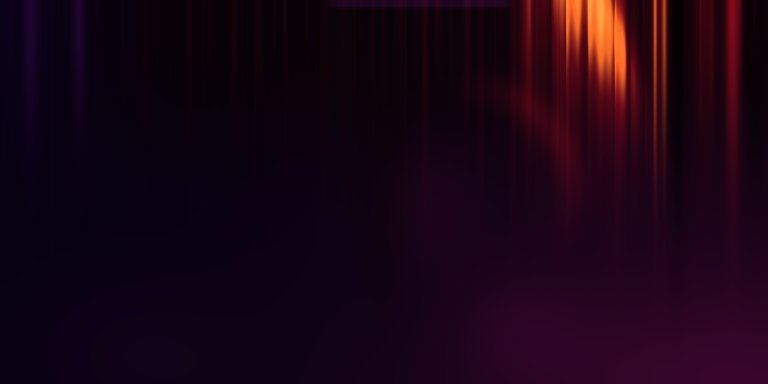
A WebGL 2 fragment shader for this background:

```glsl
#version 300 es
precision highp float;
uniform vec2 u_resolution;
out vec4 outColor;

#define NAVY vec3(0.030, 0.003, 0.075)
#define PLUM vec3(0.190, 0.022, 0.125)
#define SOOT vec3(0.036, 0.006, 0.022)
#define VIOLET vec3(0.130, 0.025, 0.170)
#define CRIMSON vec3(0.560, 0.035, 0.085)
#define ORANGE vec3(0.930, 0.420, 0.110)
#define GOLD vec3(0.980, 0.620, 0.230)
#define STREAK_CELLS 34.0
#define STREAK_GAIN 0.17
#define FOLD_DEPTH 0.45

float hash(float n) {
  return fract(sin(n * 127.1 + 3.7) * 4375.85);
}

// Soft elliptical spot
float glow(vec2 p, vec2 center, vec2 radius) {
  vec2 d = (p - center) / radius;
  return exp(-dot(d, d));
}

// Vertical ray hanging from the top edge
float ray(vec2 p, float x, float width, float reach) {
  float depth = (1.0 - p.y) / reach;
  return exp(-pow((p.x - x) / width, 2.0) - depth * depth);
}

// Cellular rays: one of random place, width and length per column
float cellRays(vec2 p, float cells, float seed) {
  float id = floor(p.x * cells);
  float sum = 0.0;
  for (float k = -1.0; k <= 1.0; k++) {
    float cell = id + k;
    float x = (cell + 0.2 + 0.6 * hash(cell + seed)) / cells;
    float width = mix(0.06, 0.24, hash(cell + seed + 31.0)) / cells;
    float reach = mix(0.12, 0.45, hash(cell + seed + 57.0));
    sum += ray(p, x, width, reach) * hash(cell + seed + 83.0);
  }
  return sum;
}

// Dark pleats with one sharp side
float pleats(float x) {
  float t = fract(x * 39.0 + 0.25 * sin(x * 61.0));
  return 1.0 - FOLD_DEPTH * smoothstep(0.55, 0.93, t) * (1.0 - smoothstep(0.93, 1.0, t));
}

// Hue by heat: crimson, then orange, then gold
vec3 fireColor(float heat) {
  vec3 tint = mix(CRIMSON, ORANGE, smoothstep(0.45, 1.0, heat));
  return mix(tint, GOLD, smoothstep(1.0, 1.5, heat)) * min(heat, 1.0);
}

vec3 backdrop(vec2 p) {
  float plum = smoothstep(0.15, 1.1, p.x + 0.12 * (1.0 - p.y));
  vec3 color = mix(NAVY, PLUM, 0.58 * plum * (1.0 - 0.35 * p.y));
  float soot = smoothstep(0.32, 0.9, p.y) * smoothstep(0.02, 0.25, p.x);
  color = mix(color, SOOT, 0.85 * soot);
  color = mix(color, SOOT, 0.5 * glow(p, vec2(0.50, 0.52), vec2(0.04, 0.35)));
  color += PLUM * 0.50 * glow(p, vec2(0.95, 0.02), vec2(0.30, 0.22));
  color += PLUM * 0.25 * glow(p, vec2(0.68, 0.15), vec2(0.08, 0.14));
  color += PLUM * 0.22 * glow(p, vec2(0.56, 0.48), vec2(0.07, 0.16));
  color += PLUM * 0.14 * glow(p, vec2(0.17, 0.08), vec2(0.14, 0.2));
  return color;
}

float fireHeat(vec2 p) {
  float depth = 1.0 - p.y;
  // Leaning flame, sharp on its right side
  float axis = 0.780 + 0.20 * depth - 0.14 * depth * depth;
  float side = p.x - axis;
  float width = side > 0.0 ? 0.020 : 0.052;
  float flame = exp(-side * side / (width * width)) * exp(-pow(depth / 0.27, 2.0));
  float heat = 1.15 * flame;
  heat += 0.45 * glow(p, vec2(0.755, 1.02), vec2(0.065, 0.36));
  heat += 0.60 * ray(p, 0.688, 0.008, 0.28);
  heat += 0.40 * ray(p, 0.735, 0.009, 0.34);
  heat += 0.30 * ray(p, 0.800, 0.014, 0.42);
  return heat * pleats(p.x) * (0.88 + 0.12 * sin(p.x * 420.0));
}

void main() {
  vec2 p = gl_FragCoord.xy / u_resolution;
  vec3 color = backdrop(p);

  // Faint hanging rays, violet at left and red further right
  float rays = cellRays(p, STREAK_CELLS, 5.0) + 0.6 * cellRays(p, 71.0, 19.0);
  vec3 rayTint = mix(VIOLET * 2.0, CRIMSON, smoothstep(0.08, 0.25, p.x));
  color += rayTint * rays * STREAK_GAIN * (0.6 + 0.7 * smoothstep(0.4, 0.7, p.x));
  color += VIOLET * (0.5 * ray(p, 0.04, 0.012, 0.3) + 0.6 * ray(p, 0.104, 0.008, 0.3));

  // Fire and the dim arc on its left
  color += fireColor(fireHeat(p));
  float arc = length((p - vec2(0.61, 0.50)) * vec2(1.0, 0.5)) - 0.135;
  float arcFade = smoothstep(0.56, 0.72, p.x) * smoothstep(0.30, 0.65, p.y);
  color += CRIMSON * 0.22 * arcFade * exp(-pow(arc / 0.022, 2.0));

  // Dark gap, then the thin hot lines and the red curtain at right
  color *= 1.0 - 0.8 * ray(p, 0.882, 0.012, 0.5);
  color += ORANGE * 0.75 * ray(p, 0.853, 0.0022, 0.32);
  color += ORANGE * 0.60 * ray(p, 0.865, 0.0028, 0.30);
  color += CRIMSON * 0.35 * ray(p, 0.859, 0.010, 0.35);
  color += CRIMSON * 0.30 * ray(p, 0.918, 0.016, 0.32);
  color += CRIMSON * 0.85 * ray(p, 0.954, 0.009, 0.38);
  color *= 1.0 - 0.5 * ray(p, 0.985, 0.014, 0.45);

  // Violet strip along the top
  float strip = smoothstep(0.42, 0.44, p.x) * (1.0 - smoothstep(0.655, 0.67, p.x));
  color += VIOLET * 0.55 * strip * smoothstep(0.975, 0.985, p.y);
  outColor = vec4(clamp(color, 0.0, 1.0), 1.0);
}
```
